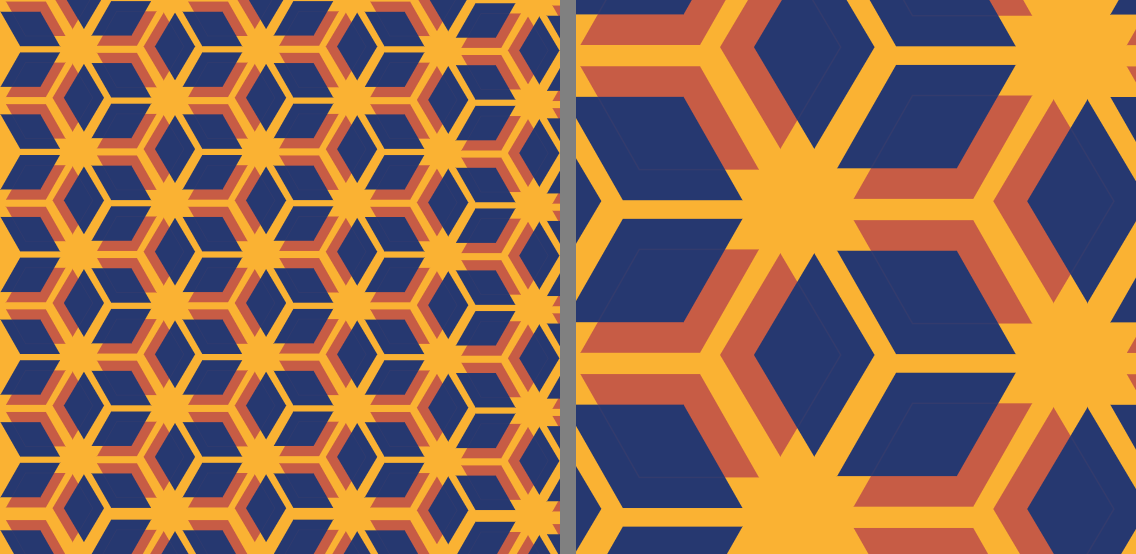
Left: the whole. Right: its middle third, enlarged.
A WebGL 2 fragment shader for this pattern:

```glsl
#version 300 es
precision highp float;
// Tumbling-block lattice: each cell holds an upright rhombus and two mirrored slanted
// ones, over offset terracotta copies on amber. Cells are placed on staggered columns;
// slight drift and one widened row seam vary the repeat. Units are canvas heights.

#define PITCH vec2(0.1644, 0.1852)       // column and row spacing
#define FIRST_CELL vec2(0.1515, 0.1765)  // from the top left corner
#define DIAMOND_HALF vec2(0.0363, 0.0612)
#define SLANT_HALF vec2(0.0360, 0.0311)
#define SLANT_CENTRE vec2(0.0675, 0.0367)
#define SLANT_SLOPE 0.57
#define AXIS_DROP 0.0051                 // slanted pair sits below the cell centre
#define DIAMOND_SHADOW vec2(-0.0204, 0.0)
#define SLANT_SHADOW vec2(0.0099, 0.0184)
#define SEAM vec2(0.93, 0.0100)          // where the lower row parts, and how far
#define DRIFT 0.0072                     // sinking of the right-hand columns
#define HAIRLINE 0.08                    // strength of the hidden edge showing through

uniform vec2 u_resolution;
out vec4 fragColor;

const vec3 AMBER = vec3(0.98, 0.70, 0.20);
const vec3 TERRACOTTA = vec3(0.78, 0.36, 0.27);
const vec3 INDIGO = vec3(0.15, 0.22, 0.44);

float diamondDist(vec2 q) {
    vec2 h = DIAMOND_HALF;
    return (dot(abs(q), 1.0 / h) - 1.0) * h.x * h.y / length(h);
}

float slantDist(vec2 q) {
    float across = abs(q.x + SLANT_SLOPE * q.y) - SLANT_HALF.x;
    return max(abs(q.y) - SLANT_HALF.y, across / length(vec2(1.0, SLANT_SLOPE)));
}

// Pieces below the seam move down together.
float seamShift(float centreY) {
    return SEAM.y * step(SEAM.x, centreY);
}

float cover(float d, float pixel) {
    return clamp(0.5 - d / pixel, 0.0, 1.0);
}

void main() {
    float pixel = 1.0 / u_resolution.y;
    vec2 p = vec2(gl_FragCoord.x, u_resolution.y - gl_FragCoord.y) * pixel;
    float face = 1.0;
    float shadow = 1.0;
    float hidden = 1.0;
    float firstColumn = floor((p.x - FIRST_CELL.x) / PITCH.x);

    for (int i = 0; i < 2; i++) {
        float column = firstColumn + float(i);
        float x = FIRST_CELL.x + column * PITCH.x;
        float top = FIRST_CELL.y + 0.5 * PITCH.y * mod(column, 2.0);
        float nearRow = round((p.y - top) / PITCH.y);
        float sink = DRIFT * smoothstep(0.62, 0.98, x);

        for (int j = -1; j <= 1; j++) {
            vec2 centre = vec2(x, top + (nearRow + float(j)) * PITCH.y);

            // Upright rhombus; the left margin has none.
            if (column >= 0.0) {
                vec2 q = p - centre - vec2(0.0, sink + seamShift(centre.y));
                float under = diamondDist(q - DIAMOND_SHADOW);
                face = min(face, diamondDist(q));
                shadow = min(shadow, under);
                hidden = min(hidden, abs(under));
            }

            // Slanted pair, mirrored about its horizontal axis.
            for (float side = -1.0; side <= 1.0; side += 2.0) {
                vec2 c = centre + vec2(SLANT_CENTRE.x, AXIS_DROP + side * SLANT_CENTRE.y);
                vec2 q = p - c - vec2(0.0, sink + seamShift(c.y));
                q.y *= side;
                float under = slantDist(q - SLANT_SHADOW);
                face = min(face, slantDist(q));
                shadow = min(shadow, under);
                hidden = min(hidden, abs(under));
            }
        }
    }

    // Layers: ground, offset copies, faces, faint hidden edges.
    vec3 color = mix(AMBER, TERRACOTTA, cover(shadow, pixel));
    vec3 faceColor = mix(INDIGO, TERRACOTTA, HAIRLINE * cover(hidden - 0.0004, pixel));
    color = mix(color, faceColor, cover(face, pixel));
    fragColor = vec4(color, 1.0);
}
```
